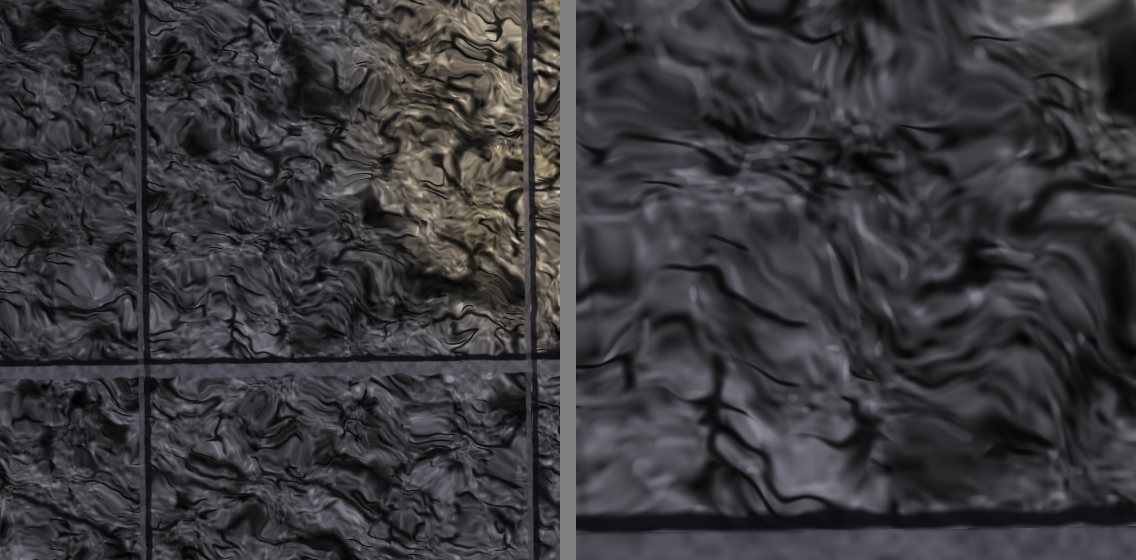
Left: the whole. Right: its middle third, enlarged.
A WebGL 2 fragment shader for this texture:

```glsl
#version 300 es
precision highp float;

#define PERIOD 0.692
#define CORNER vec2(0.261, 0.345)
#define SKEW vec2(0.013, 0.0125)
#define RIDGE_WIDTH 0.0095
#define LEDGE_WIDTH 0.023
#define GROOVE_WIDTH 0.011
#define RELIEF 1.55
#define BASE_TONE 0.262
#define COOL_TINT vec3(0.98, 0.97, 1.06)
#define WARM_TINT vec3(1.09, 1.01, 0.89)
#define GROOVE_COLOR vec3(0.055, 0.053, 0.070)
#define TRIM_COLOR vec3(0.285, 0.280, 0.315)

uniform vec2 u_resolution;
out vec4 outColor;

float hash(vec2 p) {
    vec3 q = fract(p.xyx * vec3(0.1031, 0.1030, 0.0973));
    q += dot(q, q.yzx + 33.33);
    return fract((q.x + q.y) * q.z);
}

float noise(vec2 p) {
    vec2 cell = floor(p), f = fract(p);
    f = f * f * (3.0 - 2.0 * f);
    float low = mix(hash(cell), hash(cell + vec2(1, 0)), f.x);
    float high = mix(hash(cell + vec2(0, 1)), hash(cell + vec2(1, 1)), f.x);
    return mix(low, high, f.y);
}

mat2 rotate(float angle) {
    float c = cos(angle), s = sin(angle);
    return mat2(c, s, -s, c);
}

// Layered height of the split stone face
float stoneHeight(vec2 p) {
    float sum = 0.0, amplitude = 0.5;
    p = rotate(0.45) * p * vec2(9.0, 12.0);
    for (int i = 0; i < 5; i++) {
        sum += amplitude * noise(p);
        p = rotate(0.6) * p * 2.03 + 17.3;
        amplitude *= 0.6;
    }
    return sum;
}

// Broken dark fissures, mostly falling to the right
float fissures(vec2 p) {
    float dark = 0.0, scale = 1.0;
    for (int i = 0; i < 3; i++) {
        vec2 q = rotate(0.5 - 0.15 * float(i)) * p * scale;
        float line = abs(noise(q * vec2(8.0, 19.0) + 5.0) - 0.5);
        float gate = smoothstep(0.46, 0.72, noise(q * 12.0 + 41.0));
        dark = max(dark, gate * smoothstep(0.14, 0.01, line));
        scale *= 1.75;
    }
    return dark;
}

// Soft-edged strip between two offsets
float band(float d, float from, float to, float blur) {
    return smoothstep(from - blur, from + blur, d) * (1.0 - smoothstep(to - blur, to + blur, d));
}

float stoneTone(vec2 p) {
    vec2 warp = vec2(noise(p * 15.0), noise(p * 15.0 + 70.0)) - 0.5;
    p += 0.045 * warp + 0.010 * vec2(noise(p * 55.0), noise(p * 55.0 + 9.0));
    float slope = stoneHeight(p) - stoneHeight(p + vec2(0.0025, 0.0055));
    float tone = BASE_TONE + RELIEF * slope;
    tone += 0.11 * (noise(p * 13.0 + 3.0) - 0.5);
    tone += 0.10 * (noise(p * 120.0) - 0.5);
    // Small glints on the grain
    tone += 0.13 * smoothstep(0.70, 0.95, noise(p * 95.0 + 8.0));
    return max(tone, 0.04) * (1.0 - 0.78 * fissures(p));
}

void main() {
    vec2 uv = gl_FragCoord.xy / u_resolution;

    // Tile grid, slightly out of square
    vec2 grid = (uv - CORNER + SKEW * vec2(uv.y, -uv.x)) / PERIOD;
    vec2 tile = floor(grid);
    vec2 joint = (grid - floor(grid + 0.5)) * PERIOD;
    vec2 chip = vec2(noise(uv * 60.0), noise(uv * 60.0 + 30.0)) - 0.5;

    // Stone face, different in each tile
    float tone = stoneTone(uv + 3.7 * tile + 20.0);
    tone *= 0.96 + 0.08 * hash(tile + 12.0);
    tone *= 1.0 - 0.27 * smoothstep(0.36, 0.12, uv.x) * smoothstep(0.15, 0.6, uv.y);

    // Warm light with mossy stains inside it
    float glow = smoothstep(0.48, 0.0, length((uv - vec2(0.96, 0.82)) * vec2(1.0, 0.72)));
    float moss = glow * smoothstep(0.45, 0.75, noise(uv * 7.0 + 2.0));
    vec3 tint = mix(COOL_TINT, WARM_TINT, smoothstep(0.0, 0.55, glow));
    vec3 color = tone * tint * (1.0 + 0.65 * glow);
    color *= mix(vec3(1.0), vec3(0.88, 0.84, 0.62), moss);

    // Half-height break in every third column
    float breakLine = (fract(grid.y) - 0.44) * PERIOD + 0.006 * chip.y;
    float broken = step(abs(mod(tile.x, 3.0) - 1.0), 0.5);
    color = mix(color, GROOVE_COLOR, 0.8 * broken * band(breakLine, -0.003, 0.003, 0.002));

    // Vertical joints: groove beside a narrow ridge
    float grain = 0.84 + 0.32 * noise(uv * 130.0) + 0.25 * chip.x;
    vec3 trim = TRIM_COLOR * grain * mix(vec3(1.0), WARM_TINT * 1.4, glow);
    float groove = band(joint.x + 0.004 * chip.x, 0.0, GROOVE_WIDTH, 0.0022);
    float ridge = band(joint.x + 0.002 * chip.y, -RIDGE_WIDTH, 0.0, 0.0016);
    color = mix(color, GROOVE_COLOR * (1.0 + glow), 0.86 * groove);
    color = mix(color, trim * 0.92, 0.88 * ridge);

    // Horizontal joints: shadow above a broad ledge
    float shadow = band(joint.y + 0.005 * chip.y, 0.0, GROOVE_WIDTH, 0.0028);
    float ledge = band(joint.y + 0.007 * chip.x * step(joint.y, -0.01), -LEDGE_WIDTH, 0.0, 0.0022);
    color = mix(color, GROOVE_COLOR, shadow * (0.92 - 0.45 * ridge));
    color = mix(color, trim * 1.08, ledge * (0.86 - 0.5 * groove));

    outColor = vec4(clamp(color, 0.0, 1.0), 1.0);
}
```
